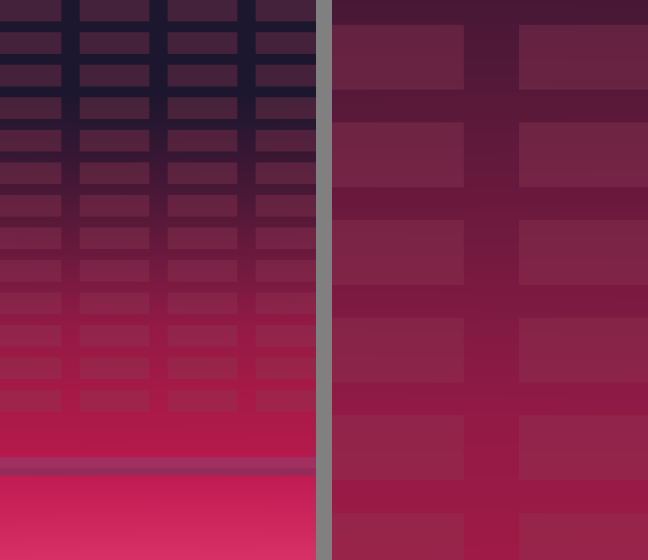
Left, the full canvas; right, a detail of the centre.
Reproduce this background procedurally as a Shadertoy shader.

```glsl
// Dusk facade: a night-to-crimson gradient behind a grid of translucent panes,
// with a two-tone ledge below. Panes repeat by rounding to the nearest cell;
// the gradient is a chain of ramps, bent slightly by soft value noise.

#define PANE_PITCH   vec2(0.2784, 0.0581)
#define PANE_CENTRE  vec2(0.0839, 0.0188)
#define PANE_HALF    vec2(0.1101, 0.0193)
#define PANE_ROWS    13.0
#define PANE_TINT    vec3(0.555, 0.215, 0.32)
#define PANE_OPACITY 0.36
#define LEDGE_SPAN   vec3(0.8165, 0.836, 0.849)
#define LEDGE_LIGHT  vec3(0.63, 0.19, 0.38)
#define LEDGE_SHADE  vec3(0.585, 0.17, 0.35)
#define WEAR         0.012

// Sine-free hash and smooth value noise
float hash(vec2 p) {
    vec3 q = fract(p.xyx * 0.1031);
    q += dot(q, q.yzx + 33.33);
    return fract((q.x + q.y) * q.z);
}

float noise(vec2 p) {
    vec2 cell = floor(p), f = fract(p);
    f = f * f * (3.0 - 2.0 * f);
    float low  = mix(hash(cell), hash(cell + vec2(1, 0)), f.x);
    float high = mix(hash(cell + vec2(0, 1)), hash(cell + vec2(1, 1)), f.x);
    return mix(low, high, f.y);
}

// Background colour by depth: 0 at the top edge, 1 at the bottom
vec3 duskGradient(float depth) {
    const int STOPS = 8;
    vec4 stops[STOPS] = vec4[STOPS](      // rgb, depth
        vec4(0.11, 0.09, 0.18, 0.17), vec4(0.22, 0.09, 0.20, 0.28),
        vec4(0.42, 0.10, 0.24, 0.46), vec4(0.57, 0.10, 0.27, 0.58),
        vec4(0.65, 0.10, 0.28, 0.70), vec4(0.71, 0.10, 0.30, 0.82),
        vec4(0.76, 0.11, 0.33, 0.86), vec4(0.84, 0.19, 0.40, 1.00));
    vec3 colour = stops[0].rgb;
    for (int i = 1; i < STOPS; i++) {
        float t = (depth - stops[i - 1].w) / (stops[i].w - stops[i - 1].w);
        colour = mix(colour, stops[i].rgb, clamp(t, 0.0, 1.0));
    }
    return colour;
}

// Antialiased step from 0 to 1 at the edge, one pixel wide
float edge(float distanceInside, float pixel) {
    return clamp(distanceInside / pixel + 0.5, 0.0, 1.0);
}

float paneMask(vec2 p, vec2 pixel) {
    vec2 cell = round((p - PANE_CENTRE) / PANE_PITCH);
    cell.y = clamp(cell.y, 0.0, PANE_ROWS - 1.0);
    vec2 inside = PANE_HALF - abs(p - PANE_CENTRE - cell * PANE_PITCH);
    return edge(inside.x, pixel.x) * edge(inside.y, pixel.y);
}

void mainImage(out vec4 fragColor, in vec2 fragCoord) {
    vec2 pixel = 1.0 / iResolution.xy;
    vec2 p = fragCoord * pixel;
    p.y = 1.0 - p.y;

    // Gradient with a faint uneven drift
    float drift = WEAR * (noise(p * vec2(3.0, 14.0)) - 0.5);
    vec3 colour = duskGradient(p.y + drift);

    // Translucent panes
    colour = mix(colour, PANE_TINT, PANE_OPACITY * paneMask(p, pixel));

    // Ledge: light upper face, darker lower lip
    vec3 ledge = mix(LEDGE_LIGHT, LEDGE_SHADE, edge(p.y - LEDGE_SPAN.y, pixel.y));
    float ledgeMask = edge(p.y - LEDGE_SPAN.x, pixel.y) * edge(LEDGE_SPAN.z - p.y, pixel.y);
    colour = mix(colour, ledge, ledgeMask);

    fragColor = vec4(colour, 1.0);
}
```
